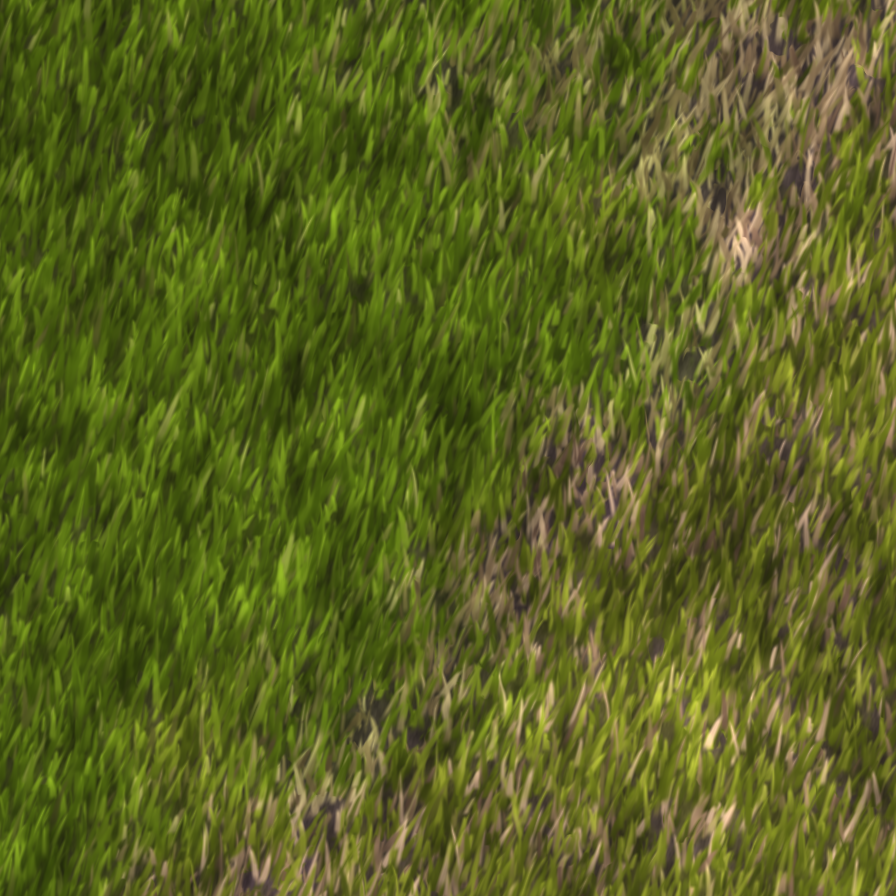
Give the GLSL for this texture, as a Shadertoy shader.

```glsl
const int LAYERS = 6;
const vec2 CELL = vec2(0.017, 0.034);
const float SLANT = 0.21;          // shared lean of the blades
const float BLADE_WIDTH = 0.0031;  // half width near the root
const float SOFTNESS = 0.0023;
const float OPACITY = 0.84;
const float CLUMP_CONTRAST = 0.85;
const float BROAD_CONTRAST = 0.6;

const vec3 SHADE_GREEN = vec3(0.22, 0.26, 0.065);
const vec3 MID_GREEN = vec3(0.325, 0.39, 0.07);
const vec3 LIT_GREEN = vec3(0.53, 0.60, 0.15);
const vec3 DRY_BROWN = vec3(0.36, 0.29, 0.20);
const vec3 DRY_TAN = vec3(0.52, 0.45, 0.29);
const vec3 DRY_STRAW = vec3(0.76, 0.69, 0.47);
const vec3 MOSS = vec3(0.23, 0.25, 0.08);
const vec3 SOIL = vec3(0.24, 0.21, 0.18);
const vec3 YELLOWED = vec3(1.12, 1.03, 1.25);
const vec3 FRESH = vec3(0.89, 0.98, 0.80);

vec4 hash4(vec2 cell) {
    vec4 q = fract(cell.xyxy * vec4(0.1031, 0.1030, 0.0973, 0.1099));
    q += dot(q, q.wzxy + 33.33);
    return fract((q.xxyz + q.yzzw) * q.zywx);
}

float noise(vec2 p) {
    vec2 i = floor(p), f = fract(p);
    f = f * f * (3.0 - 2.0 * f);
    float low = mix(hash4(i).x, hash4(i + vec2(1, 0)).x, f.x);
    float high = mix(hash4(i + vec2(0, 1)).x, hash4(i + vec2(1, 1)).x, f.x);
    return mix(low, high, f.y);
}

float fbm(vec2 p) {
    return 0.5 * noise(p) + 0.3 * noise(p * 2.1 + 17.0) + 0.2 * noise(p * 4.3 + 41.0);
}

// Signed distance to the right of the curved withered trail
float fromTrail(vec2 uv) {
    float wobble = 0.12 * (noise(uv * 7.0 + 9.0) - 0.5);
    return uv.x - (0.28 + 0.9 * uv.y - 0.3 * uv.y * uv.y) + wobble;
}

// Share of withered grass: the trail and a worn upper corner
float dryness(vec2 uv, float side) {
    float across = side / 0.10;
    vec2 corner = (uv - vec2(0.70, 0.97)) / vec2(0.27, 0.18);
    float worn = 0.52 * exp(-across * across) + 0.5 * exp(-dot(corner, corner));
    worn += 0.17 * smoothstep(-0.5, 1.5, across);
    float patches = smoothstep(0.25, 0.75, fbm(uv * vec2(20.0, 15.0) + 5.0));
    return 0.04 + worn * (0.2 + 1.4 * patches);
}

vec3 ramp(vec3 dark, vec3 middle, vec3 light, float t) {
    vec3 color = mix(dark, middle, smoothstep(0.0, 0.4, t));
    return mix(color, light, smoothstep(0.5, 1.0, t));
}

// Blends one blade over the color; p is in slanted space
void drawBlade(inout vec3 color, vec2 p, vec2 id, float dry, float bare) {
    vec4 shape = hash4(id);
    vec4 tint = hash4(id + 57.0);
    vec2 q = p - (id + shape.xy) * CELL;
    float height = mix(0.022, 0.07, shape.z);
    float t = q.y / height;
    if (t < 0.0 || t > 1.0) return;

    float lean = (shape.w - 0.5) * mix(0.5, 1.1, dry);
    float bend = (tint.w - 0.45) * 0.45;
    float center = height * t * (lean + bend * t);
    float slope = SLANT + lean + 2.0 * bend * t;
    float dist = abs(q.x - center) * inversesqrt(1.0 + slope * slope);
    float width = BLADE_WIDTH * mix(0.5, 1.4, tint.z) * (1.0 - 0.7 * t * t);
    float cover = 1.0 - smoothstep(width - SOFTNESS, width + SOFTNESS, dist);
    cover *= smoothstep(0.0, 0.25, t) * (1.0 - smoothstep(0.75, 1.0, t));
    cover *= OPACITY * smoothstep(-0.1, 0.1, tint.x - bare);

    float withered = smoothstep(-0.12, 0.12, dry - tint.y);
    vec3 green = ramp(SHADE_GREEN, MID_GREEN, LIT_GREEN, tint.x);
    vec3 straw = ramp(DRY_BROWN, DRY_TAN, DRY_STRAW, tint.x);
    vec3 blade = mix(green, straw, withered) * mix(0.78, 1.12, t);
    color = mix(color, blade, cover);
}

void mainImage(out vec4 fragColor, in vec2 fragCoord) {
    vec2 uv = fragCoord / iResolution.y;
    float side = fromTrail(uv);
    float dry = clamp(dryness(uv, side), 0.0, 0.85);
    float hollows = smoothstep(0.52, 0.75, fbm(uv * vec2(30.0, 22.0) + 80.0));
    float bare = hollows * (0.4 + 0.5 * dry) - 0.1;
    vec2 p = vec2(uv.x - SLANT * uv.y, uv.y);

    // Streaky ground between the blades
    vec3 color = mix(MOSS, SOIL, clamp(dry * 1.4 + 0.4 * hollows, 0.0, 1.0));
    color *= 0.65 + 0.7 * fbm(p * vec2(110.0, 45.0));

    // Blades from back to front, upper rows first
    for (int layer = 0; layer < LAYERS; layer++) {
        vec2 local = p + vec2(0.37, 0.61) * float(layer);
        vec2 base = floor(local / CELL);
        for (int row = 0; row >= -3; row--) {
            for (int col = -2; col <= 2; col++) {
                drawBlade(color, local, base + vec2(col, row), dry, bare);
            }
        }
    }

    // Yellowed and fresh areas, then clumped and broad light
    float yellow = smoothstep(-0.25, 0.15, side + 0.6 * (fbm(uv * 5.0 + 31.0) - 0.5));
    color *= mix(FRESH, YELLOWED, yellow);
    float clumps = fbm(p * vec2(34.0, 17.0) + 60.0) - 0.5;
    float broad = fbm(uv * 5.0 + 120.0) - 0.5;
    color *= 1.02 + CLUMP_CONTRAST * clumps + BROAD_CONTRAST * broad;
    fragColor = vec4(clamp(color, 0.0, 1.0), 1.0);
}
```
